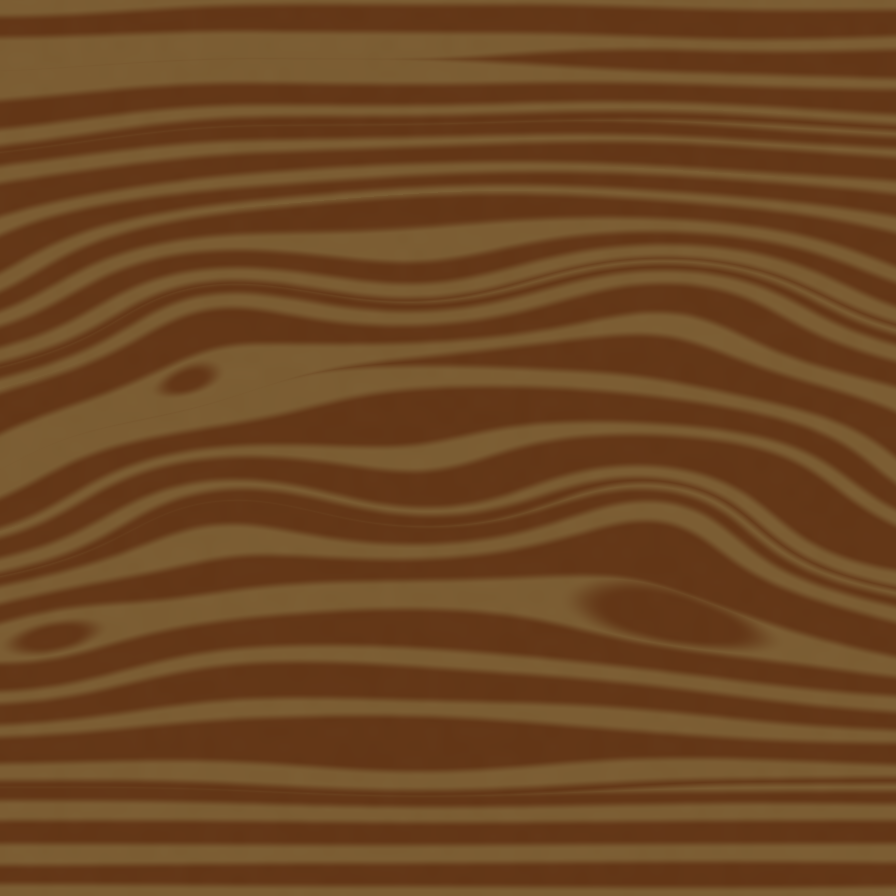
Give the GLSL for this texture, as a Shadertoy shader.

```glsl
const float LINES = 21.0;
const float EDGE = 0.0055;
const vec3 DARK_GRAIN = vec3(0.39, 0.215, 0.09);
const vec3 LIGHT_WOOD = vec3(0.485, 0.365, 0.20);

// Swells that spread the grain: x, line index, half length, knot half length
const int SWELL_COUNT = 7;
const vec4 SWELLS[SWELL_COUNT] = vec4[](
    vec4(0.40, 9.5, 0.20, 0.0),
    vec4(0.94, 8.5, 0.17, 0.0),
    vec4(0.48, 3.5, 0.22, 0.0),
    vec4(0.45, 14.0, 0.25, 0.0),
    vec4(0.21, 11.0, 0.13, 0.03),
    vec4(0.75, 6.0, 0.20, 0.10),
    vec4(0.06, 6.0, 0.12, 0.045));

float hash(vec2 p) {
    return fract(sin(dot(p, vec2(127.1, 311.7))) * 43758.5453);
}

float noise(vec2 p) {
    vec2 cell = floor(p);
    vec2 t = fract(p);
    t = t * t * (3.0 - 2.0 * t);
    float low = mix(hash(cell), hash(cell + vec2(1, 0)), t.x);
    float high = mix(hash(cell + vec2(0, 1)), hash(cell + vec2(1, 1)), t.x);
    return mix(low, high, t.y);
}

// Height by which the grain is lifted: an arch, ripples and a droop
float lift(vec2 p) {
    float middle = smoothstep(0.1, 0.5, p.y) * (1.0 - smoothstep(0.65, 0.97, p.y));
    float arch = 0.10 * sin(2.6 * p.x);
    float rippleSize = 0.016 + 0.014 * cos(26.0 * (p.y - 0.44));
    float ripple = rippleSize * cos(11.4 * (p.x - 0.22));
    float droop = 0.045 * p.x * p.x * smoothstep(0.1, 0.3, p.y) * (1.0 - smoothstep(0.4, 0.7, p.y));
    float drift = 0.014 * (noise(p * vec2(3.5, 3.0)) - 0.5) * smoothstep(0.05, 0.3, p.y);
    return middle * (arch + ripple) - droop + drift;
}

vec2 straighten(vec2 p) {
    return vec2(p.x, p.y - lift(p));
}

// Continuous line number, stretched around each swell
float lineNumber(vec2 p) {
    vec2 grain = straighten(p);
    float line = grain.y * LINES;
    const float swellHeight = 0.05;
    for (int i = 0; i < SWELL_COUNT; i++) {
        vec4 s = SWELLS[i];
        vec2 q = (grain - vec2(s.x, s.y / LINES)) / vec2(s.z, swellHeight);
        line -= 0.7 * LINES * swellHeight * q.y * exp(-dot(q, q));
    }
    return line;
}

// Signed distance to a dark band, in line units
float band(float line, float x) {
    float id = floor(line);
    float offset = line - id - 0.5;
    float halfWidth = mix(0.22, 0.41, noise(vec2(x * 2.5, id * 7.0)));
    float start = mix(0.3, 0.6, hash(vec2(id, 3.0)));
    float taper = smoothstep(-0.02, 0.35, x - start);

    // Some bands begin at a point, others are split by a thin wedge
    if (mod(id, 9.0) == 1.0 && id > 5.0) halfWidth = mix(-0.08, halfWidth, taper);
    float dist = abs(offset) - halfWidth;
    if (mod(id, 5.0) == 2.0) {
        float wedge = mix(-0.06, 0.09, taper) - abs(offset - 0.08);
        dist = max(dist, wedge);
    }
    return dist;
}

float knots(vec2 grain) {
    float dist = 1.0;
    for (int i = 0; i < SWELL_COUNT; i++) {
        vec4 s = SWELLS[i];
        if (s.w > 0.0) {
            vec2 radius = vec2(s.w, 0.009 + 0.11 * s.w);
            vec2 q = (grain - vec2(s.x, s.y / LINES)) / radius;
            dist = min(dist, (length(q) - 1.0) * radius.y);
        }
    }
    return dist;
}

void mainImage(out vec4 fragColor, in vec2 fragCoord) {
    vec2 p = fragCoord / iResolution.xy;

    // Convert line units to canvas units by the local slope
    float line = lineNumber(p);
    const vec2 step2 = vec2(0.001, 0.0);
    vec2 slope = vec2(lineNumber(p + step2.xy), lineNumber(p + step2.yx)) - line;
    float dist = band(line, p.x) * step2.x / max(length(slope), 0.003);
    dist = min(dist, knots(straighten(p)));

    // Two flat tones with a soft border
    vec3 color = mix(DARK_GRAIN, LIGHT_WOOD, smoothstep(-EDGE, EDGE, dist));
    color += 0.008 * (noise(p * 60.0) - 0.5);
    fragColor = vec4(color, 1.0);
}
```
